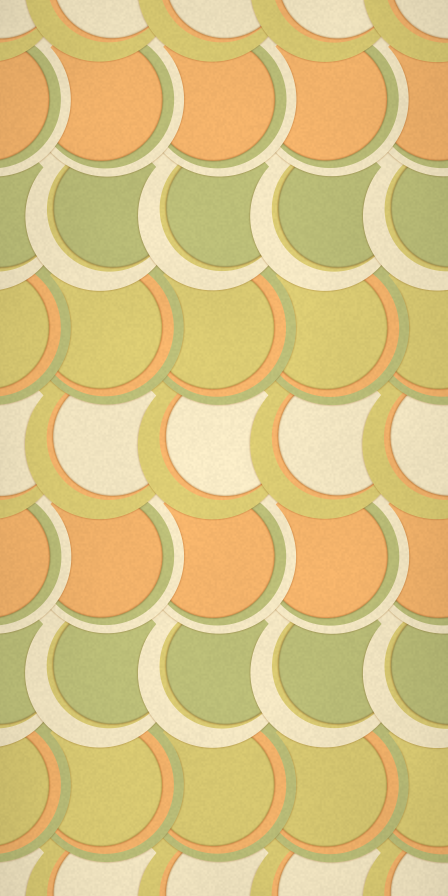
A Shadertoy shader for this pattern:

```glsl
// Retro wallpaper: rows of overlapping ringed scallops leaning right and left by turns.

// Layout, in units of 1/384 of the canvas width, y measured down from the top
const float CANVAS_WIDTH = 384.0;
const vec2 PITCH = vec2(96.5, 98.0);      // column and row spacing
const float FIRST_BOTTOM = 53.0;          // lowest point of row 0
const float RIGHT_PHASE = 91.5;           // column phase, rows ringed on the right
const float LEFT_PHASE = 85.5;            // column phase, rows ringed on the left

// Circles: xy = shift toward the ring side and upward, z = radius
const vec3 RIGHT_OUTER = vec3(0.0, 0.0, 66.0);
const vec3 RIGHT_MIDDLE = vec3(-1.5, 0.0, 59.0);
const vec3 RIGHT_FILL = vec3(-5.0, 0.0, 52.5);
const vec3 LEFT_OUTER = vec3(0.0, 0.0, 64.0);
const vec3 LEFT_MIDDLE = vec3(-8.0, 6.0, 53.5);
const vec3 LEFT_FILL = vec3(-11.0, 7.0, 51.0);

// Inks: cream, orange, green, olive; each row kind is filled with its own ink
const vec3 INK[4] = vec3[4](vec3(0.94, 0.89, 0.75), vec3(0.94, 0.69, 0.41),
                            vec3(0.72, 0.73, 0.46), vec3(0.84, 0.78, 0.44));
const int MIDDLE_INK[4] = int[4](1, 2, 3, 1);
const int OUTER_INK[4] = int[4](3, 0, 0, 2);

// Print wear
const vec3 SEAM_TINT = vec3(0.84, 0.76, 0.66);
const float SEAM_WIDTH = 1.0;
const float JITTER = 0.8;
const float TONE_SPREAD = 0.025;
const float GRAIN = 0.045;
const float EDGE_SHADE = 0.10;

float hash(vec2 p) {
    vec3 q = fract(p.xyx * 0.1031);
    q += dot(q, q.yzx + 33.33);
    return fract((q.x + q.y) * q.z);
}

float noise(vec2 p) {
    vec2 i = floor(p), f = fract(p);
    f = f * f * (3.0 - 2.0 * f);
    return mix(mix(hash(i), hash(i + vec2(1, 0)), f.x),
               mix(hash(i + vec2(0, 1)), hash(i + vec2(1, 1)), f.x), f.y);
}

float circle(vec2 p, vec3 c) { return length(p - c.xy) - c.z; }

float coverage(float d, float pixel) { return clamp(0.5 - d / pixel, 0.0, 1.0); }

// Darker overprint line along an edge
vec3 seam(vec3 color, float d, float strength) {
    return color * mix(vec3(1.0), SEAM_TINT, strength * exp(-d * d / (SEAM_WIDTH * SEAM_WIDTH)));
}

int rowKind(float row) { return int(mod(row, 4.0)); }

// Paints one scallop; p.x points to the ring side, p.y up
vec3 paintScallop(vec3 color, vec2 p, int kind, bool right, float tone, float pixel) {
    vec3 fill = right ? RIGHT_FILL : LEFT_FILL;
    float outerD = circle(p, right ? RIGHT_OUTER : LEFT_OUTER);
    float middleD = circle(p, right ? RIGHT_MIDDLE : LEFT_MIDDLE);

    // The fill runs out to the neighbour in the corner away from the rings
    vec2 corner = vec2(p.x - fill.x, fill.y - p.y);
    float fillD = min(circle(p, fill), max(corner.x, corner.y));
    fillD = max(fillD, outerD);

    color = seam(color, outerD, 0.6 * (1.0 - smoothstep(25.0, 40.0, p.y)));
    color = mix(color, INK[OUTER_INK[kind]], coverage(outerD, pixel));
    color = mix(color, INK[MIDDLE_INK[kind]], coverage(max(middleD, outerD), pixel));
    float fillMask = coverage(fillD, pixel);
    color = mix(color, INK[kind] * tone, fillMask);
    return seam(color, fillD, 0.8 * coverage(outerD + 2.0, pixel));
}

vec3 scallops(vec2 p, float pixel) {
    float nearest = ceil((p.y - FIRST_BOTTOM) / PITCH.y);
    vec3 color = INK[OUTER_INK[rowKind(nearest + 1.0)]];

    // Lower rows first, so that upper rows hang over them
    for (int r = 1; r >= -1; r--) {
        float row = nearest + float(r);
        int kind = rowKind(row);
        bool right = (kind & 1) == 1;
        float side = right ? 1.0 : -1.0;
        float phase = right ? RIGHT_PHASE : LEFT_PHASE;
        float radius = right ? RIGHT_OUTER.z : LEFT_OUTER.z;
        float column = floor((p.x - phase) / PITCH.x + 0.5);

        // Each scallop covers the neighbour on its ring side
        for (int c = 1; c >= -1; c--) {
            vec2 id = vec2(column + side * float(c), row);
            vec2 center = vec2(phase, FIRST_BOTTOM - radius) + id * PITCH;
            center += JITTER * (vec2(hash(id + 17.0), hash(id + 41.0)) - 0.5);
            float tone = 1.0 + TONE_SPREAD * (hash(id + 73.0) - 0.5);
            vec2 local = vec2(side * (p.x - center.x), center.y - p.y);
            color = paintScallop(color, local, kind, right, tone, pixel);
        }
    }
    return color;
}

void mainImage(out vec4 fragColor, in vec2 fragCoord) {
    float pixel = CANVAS_WIDTH / iResolution.x;
    vec2 p = vec2(fragCoord.x, iResolution.y - fragCoord.y) * pixel;
    vec3 color = scallops(p, pixel);

    // Paper grain, slow stains and darker borders
    color *= 1.0 + GRAIN * (noise(p * 0.6) - 0.5) + 0.03 * (noise(p * 0.02) - 0.5);
    vec2 edge = abs(fragCoord / iResolution.xy - 0.5) * 2.0;
    color *= 1.02 - EDGE_SHADE * (0.6 * pow(edge.x, 3.0) + 0.4 * pow(edge.y, 3.0));
    fragColor = vec4(clamp(color, 0.0, 1.0), 1.0);
}
```
